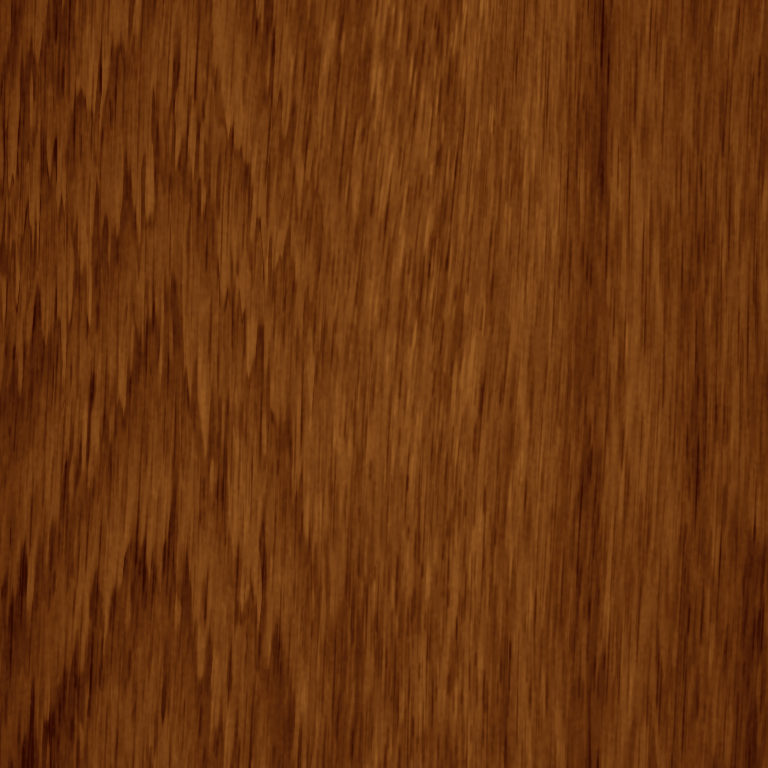
Reproduce this texture procedurally as a Shadertoy shader.

```glsl
vec2 hash2(vec2 p) {
    vec3 q = fract(p.xyx * vec3(0.1031, 0.1030, 0.0973));
    q += dot(q, q.yzx + 33.33);
    return fract((q.xx + q.yz) * q.zy);
}

// Soft cellular noise: random cell tones blended by distance, 0..1
float softCells(vec2 p) {
    vec2 base = floor(p);
    float tone = 0.0, total = 0.0;
    for (int j = -1; j <= 1; j++)
    for (int i = -1; i <= 1; i++) {
        vec2 cell = base + vec2(i, j);
        vec2 rnd = hash2(cell);
        vec2 d = p - cell - rnd;
        float weight = exp(-6.0 * dot(d, d));
        tone += weight * hash2(cell + 57.0).x;
        total += weight;
    }
    return tone / total;
}

// Scattered upright dashes; width and length are in cell units
float dashes(vec2 p, float width, float len) {
    vec2 base = floor(p);
    float ink = 0.0;
    for (int j = -1; j <= 1; j++)
    for (int i = -1; i <= 1; i++) {
        vec2 cell = base + vec2(i, j);
        vec2 rnd = hash2(cell + 113.0);
        vec2 d = abs(p - cell - hash2(cell));
        float reach = len * mix(0.4, 1.0, rnd.x);
        float body = 1.0 - smoothstep(0.0, width, d.x);
        float ends = 1.0 - smoothstep(0.4 * reach, reach, d.y);
        ink = max(ink, body * ends * rnd.y);
    }
    return ink;
}

float bump(float x, float center, float radius) {
    float d = (x - center) / radius;
    return exp(-d * d);
}

// Arched growth rings around an axis, steeper with height; 1 inside dark wood
float archRings(vec2 p, float axis, float spacing) {
    float d = p.x - axis;
    float slope = mix(2.2, 3.4, smoothstep(-0.05, 0.05, d));
    slope *= 1.0 + 0.7 * smoothstep(0.45, 1.0, p.y);
    float phase = (p.y + 0.06 + slope * sqrt(d * d + 0.0005)) / spacing;
    float wave = 0.5 + 0.5 * cos(6.2832 * (phase - 0.2));
    return smoothstep(0.35, 1.05, wave);
}

// Nearly straight growth rings from layered sines
float straightRings(float x) {
    float wave = 0.5 + 0.22 * sin(x * 58.0 + 1.0) + 0.18 * sin(x * 97.0 + 2.0);
    float dark = 0.45 * smoothstep(0.4, 0.9, wave);
    dark += 0.35 * bump(x, 0.575, 0.012) + 0.55 * bump(x, 0.75, 0.04);
    return dark + 0.35 * bump(x, 0.92, 0.04);
}

vec3 woodColor(float tone) {
    vec3 deepBrown = vec3(0.245, 0.080, 0.015);
    vec3 midBrown = vec3(0.385, 0.185, 0.045);
    vec3 honey = vec3(0.52, 0.30, 0.11);
    vec3 shade = mix(deepBrown, midBrown, clamp(tone * 2.0, -0.4, 1.0));
    return mix(shade, honey, clamp(tone * 2.0 - 1.0, 0.0, 1.4));
}

void mainImage(out vec4 fragColor, in vec2 fragCoord) {
    vec2 uv = fragCoord / iResolution.xy;

    // Grain leans right, most of all near the top center
    float middle = bump(uv.x, 0.56, 0.16);
    float lean = 0.035 + 0.035 * middle * uv.y;
    vec2 grain = vec2(uv.x - lean * uv.y + 0.003 * sin(uv.y * 7.0 + uv.x * 9.0), uv.y);

    // Long fibres, from broad to fine
    float broad = softCells(grain * vec2(30.0, 2.0));
    float streak = softCells(grain * vec2(105.0, 9.0) + 20.0);
    float fine = softCells(grain * vec2(200.0, 17.0) + 40.0);
    float speckle = softCells(uv * vec2(260.0, 170.0) + 70.0);

    // Rings whose edges fray along the fibres
    float fray = (streak - 0.5) * 0.16 + (fine - 0.5) * 0.14;
    vec2 ringPos = vec2(grain.x + 0.02 * (broad - 0.5), uv.y + fray);
    float arches = archRings(ringPos, 0.205, 0.30);
    float straight = straightRings(uv.x - 0.015 * uv.y + 0.06 * fray);
    float rings = mix(arches, straight, smoothstep(0.34, 0.50, uv.x));

    // Pores, dark flecks in the dense wood, pale flecks in the middle
    float pores = dashes(grain * vec2(78.0, 8.0), 0.17, 0.8);
    float hairPores = dashes(grain * vec2(110.0, 13.0) + 61.0, 0.21, 0.7);
    float darkFlecks = dashes(grain * vec2(100.0, 20.0) + 31.0, 0.32, 0.65);
    float paleFlecks = dashes(grain * vec2(95.0, 18.0) + 83.0, 0.30, 0.65);

    float tone = 0.73 - 0.32 * rings;
    tone += 0.18 * (broad - 0.5) + 0.30 * (streak - 0.5);
    tone += 0.38 * (fine - 0.5) + 0.14 * (speckle - 0.5);
    tone -= 0.38 * pores + 0.20 * hairPores;
    tone -= darkFlecks * (0.12 + 0.28 * max(rings, middle));
    tone += paleFlecks * (0.12 + 0.34 * middle * (0.4 + 0.6 * uv.y));

    // Light falls on the upper center and fades toward the corners
    vec2 fromLight = (uv - vec2(0.50, 0.60)) * vec2(1.0, 0.75);
    tone += 0.08 - 0.70 * dot(fromLight, fromLight);
    tone -= 0.12 * smoothstep(0.08, 0.0, uv.x) * uv.y;

    fragColor = vec4(clamp(woodColor(tone), 0.0, 1.0), 1.0);
}
```
